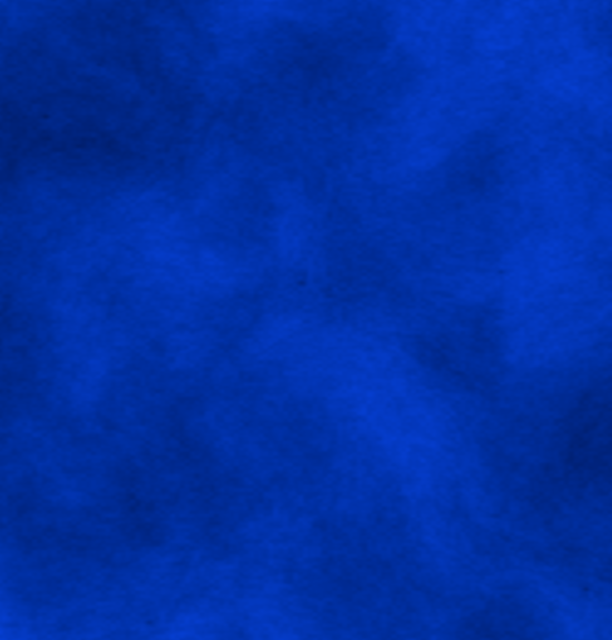
Write a Shadertoy shader that draws this texture.

```glsl
float hash(vec2 p) {
    vec3 q = fract(vec3(p.xyx) * 0.1031);
    q += dot(q, q.yzx + 33.33);
    return fract((q.x + q.y) * q.z);
}

float noise(vec2 p) {
    vec2 cell = floor(p), f = fract(p);
    f = f * f * f * (f * (f * 6.0 - 15.0) + 10.0);
    float low = mix(hash(cell), hash(cell + vec2(1, 0)), f.x);
    float high = mix(hash(cell + vec2(0, 1)), hash(cell + vec2(1, 1)), f.x);
    return mix(low, high, f.y);
}

// Rotated octaves, normalised to a mean of one half
float clouds(vec2 p) {
    float sum = 0.0, total = 0.0, weight = 1.0;
    for (int i = 0; i < 5; i++) {
        sum += weight * noise(p);
        total += weight;
        weight *= 0.56;
        p = mat2(1.6, 1.2, -1.2, 1.6) * p + 17.3;
    }
    return sum / total;
}

// Small soft flecks, slightly wider than tall
float specks(vec2 uv, float aspect) {
    float dark = 0.0;
    for (int i = 0; i < 6; i++) {
        float id = float(i);
        vec2 center = vec2(hash(vec2(id, 3.7)) * aspect, hash(vec2(id, 9.2)));
        float size = mix(0.6, 1.1, hash(vec2(id, 21.4)));
        vec2 d = (uv - center) / (vec2(0.008, 0.005) * size);
        dark += exp(-dot(d, d)) * size;
    }
    return dark;
}

void mainImage(out vec4 fragColor, in vec2 fragCoord) {
    vec2 uv = fragCoord / iResolution.y;

    // Broad dye patches, a little taller than wide
    vec2 warp = vec2(noise(uv * 5.0 + 40.0), noise(uv * 5.0 + 71.0)) - 0.5;
    float patches = clouds(uv * vec2(4.6, 3.7) + warp * 0.35 + 8.0);

    // Short fibres, only slightly longer across than down
    float fibres = 0.55 * noise(uv * vec2(74.0, 108.0) + warp * 5.0)
                 + 0.45 * noise(uv * vec2(130.0, 175.0) + 31.0);
    float streaks = noise(uv * vec2(24.0, 55.0) + warp * 3.0 + 55.0);

    float tone = 0.56 + 2.75 * (patches - 0.5)
               + 0.6 * (fibres - 0.5) + 0.17 * (streaks - 0.5);
    tone -= 0.8 * specks(uv, iResolution.x / iResolution.y);

    vec3 deepBlue = vec3(-0.01, 0.157, 0.55);
    vec3 brightBlue = vec3(0.01, 0.211, 0.72);
    fragColor = vec4(max(mix(deepBlue, brightBlue, tone), 0.0), 1.0);
}
```
